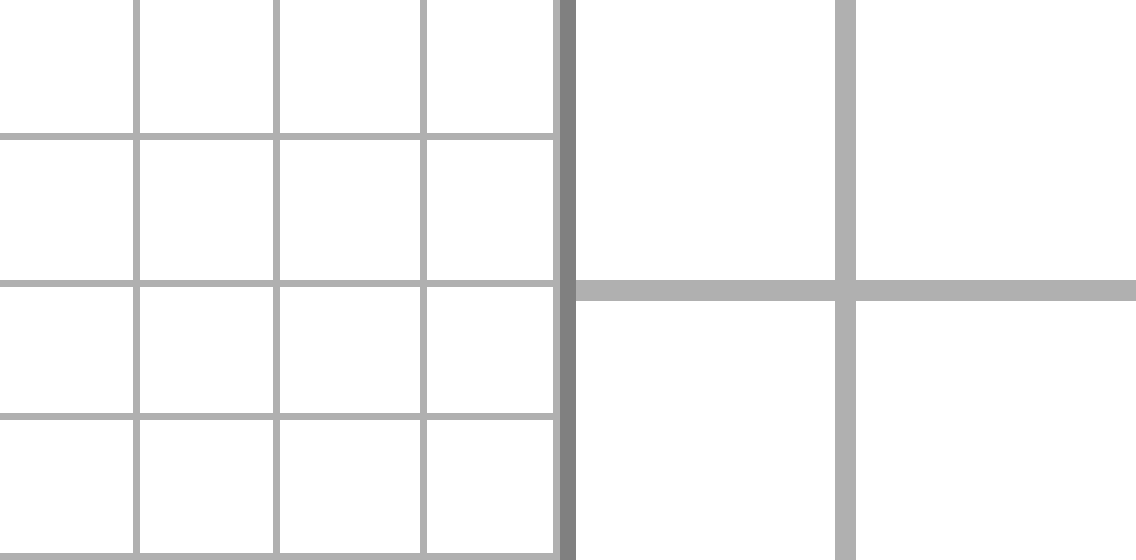
Left, the full canvas; right, a detail of the centre.
Reproduce this pattern procedurally as a WebGL 1 fragment shader.

```glsl
precision highp float;

// A four by four sheet of white squares ruled with flat grey lines.
// Lines sit on a lattice of 80 units, one unit wide, and one line per axis
// slips by a unit; exact box coverage smooths every edge.

uniform vec2 u_resolution;

const float LATTICE = 80.0;     // units across the canvas
const float PITCH = 20.0;       // units per repeat
const float LINE_WIDTH = 1.0;   // in units
const float SLIP = 1.0;         // offset of the uneven line
const vec3 PAPER = vec3(1.0);
const vec3 RULE = vec3(0.69);

// Fraction of a pixel-wide interval that lies inside a line.
float lineCoverage(float position, float start, float pixel) {
  float low = max(position - 0.5 * pixel, start);
  float high = min(position + 0.5 * pixel, start + LINE_WIDTH);
  return clamp((high - low) / pixel, 0.0, 1.0);
}

// All lines along one axis, each closing its repeat.
float ruledAxis(float position, float slippedLine, float pixel) {
  float coverage = 0.0;
  for (int i = 1; i <= 4; i++) {
    float index = float(i);
    float slip = abs(index - slippedLine) < 0.5 ? SLIP : 0.0;
    float start = index * PITCH - LINE_WIDTH + slip;
    coverage = max(coverage, lineCoverage(position, start, pixel));
  }
  return coverage;
}

void main() {
  vec2 pixel = LATTICE / u_resolution;
  vec2 position = gl_FragCoord.xy * pixel;
  position.y = LATTICE - position.y;   // count rows from the top

  float columns = ruledAxis(position.x, 3.0, pixel.x);
  float rows = ruledAxis(position.y, 2.0, pixel.y);

  // Union of the two sets of lines
  float ink = 1.0 - (1.0 - columns) * (1.0 - rows);
  gl_FragColor = vec4(mix(PAPER, RULE, ink), 1.0);
}
```
